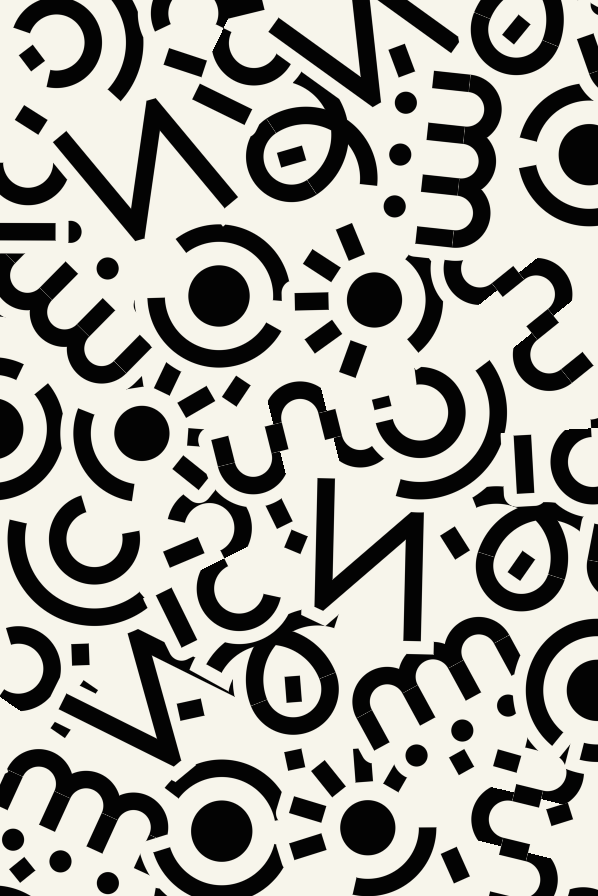
This pattern is drawn by a WebGL 2 fragment shader. Its source:

```glsl
#version 300 es
precision highp float;
// Bold black doodles on cream: arches, waves, zigzags, eyes, loops and dashes.

uniform vec2 u_resolution;
out vec4 fragColor;

const vec3 PAPER = vec3(0.97, 0.96, 0.92);
const vec3 INK = vec3(0.01);
const float CELLS_ACROSS = 3.9;         // motif units over the canvas width
const vec2 PITCH = vec2(0.97, 0.87);    // spacing of the motifs
const float JITTER = 0.1;
const float PEN = 0.057;                // half the stroke width
const float GAP = 0.085;                // clear space around each motif
const float DASH_PITCH = 0.35;
const float DASH_MAX = 0.13;            // half the longest dash
const float EDGE = 0.7;                 // edge softness in pixels
const float TAU = 6.2831853;

vec2 hash2(vec2 p) {
    vec3 q = fract(p.xyx * vec3(0.1031, 0.1030, 0.0973));
    q += dot(q, q.yzx + 33.33);
    return fract((q.xx + q.yz) * q.zy);
}

vec2 turn(vec2 p, float a) {
    float c = cos(a), s = sin(a);
    return vec2(c * p.x - s * p.y, s * p.x + c * p.y);
}

float box(vec2 p, vec2 halfSize) {
    vec2 d = abs(p) - halfSize;
    return length(max(d, 0.0)) + min(max(d.x, d.y), 0.0);
}

float disc(vec2 p, float r) { return length(p) - r; }

// Square-ended arc; "middle" is its clockwise angle from straight up.
float arc(vec2 p, float r, float middle, float spread) {
    p = turn(p, middle);
    p.x = abs(p.x);
    return max(abs(length(p) - r) - PEN, p.x * cos(spread) - p.y * sin(spread));
}

// Three joined arches; "side" of -1 flips the outer two into a wave.
float arches(vec2 p, float r, float leg, float side) {
    float i = clamp(round(p.x / (2.0 * r)), -1.0, 1.0);
    vec2 q = vec2(p.x - 2.0 * r * i, i == 0.0 ? p.y : p.y * side);
    float bow = arc(q - vec2(0.0, 0.5 * leg), r, 0.0, TAU / 4.0);
    float legs = box(vec2(abs(q.x) - r, q.y), vec2(PEN, 0.5 * leg));
    float dots = side > 0.0 ? disc(q + vec2(0.0, 0.28), 0.072) : 1.0;
    return min(min(bow, legs), dots);
}

float zigzag(vec2 p) {
    const vec2 peak = vec2(0.16, 0.36);
    if (p.x < 0.0) p = -p;
    float slope = peak.y / peak.x;
    float d = abs(p.y - peak.y + slope * abs(p.x - peak.x));
    d = d / length(vec2(1.0, slope)) - PEN;
    float end = dot(p - peak * vec2(3.0, -1.0), normalize(vec2(1.0, -slope)));
    return max(max(d, end), p.y - peak.y - 0.07);
}

float eye(vec2 p) {
    float lids = min(arc(p, 0.41, 0.0, 1.3), arc(p, 0.41, 3.4, 1.15));
    return min(disc(p, 0.2), lids);
}

float smile(vec2 p) {
    p.y -= 0.17;
    float mouth = arc(p, 0.51, TAU / 2.0, 1.25);
    return min(mouth, arc(p, 0.24, TAU / 2.0, 2.3));
}

float ribbonLoop(vec2 p) {
    const float small = 0.24, large = 0.41;
    vec2 hub = vec2(small - large, 0.0);
    float arms = min(arc(p - hub, large, 0.44, 1.13),
                     arc(vec2(-p.x, p.y) - hub, large, 0.44, 1.13));
    float bowl = arc(p, small, TAU / 2.0, TAU / 4.0);
    return min(min(arms, bowl), box(turn(p, 0.3), vec2(0.05, 0.085)));
}

float sun(vec2 p) {
    const float step = 0.6;
    float k = clamp(round(atan(p.x, p.y) / step), -2.0, 2.0);
    float rays = box(turn(p, k * step) - vec2(0.0, 0.41), vec2(PEN, 0.11));
    return min(min(disc(p, 0.18), rays), arc(p, 0.39, TAU / 2.0, 0.9));
}

float snake(vec2 p) {
    if (p.y < 0.0) p = -p;
    float bend = arc(p - vec2(0.0, 0.22), 0.22, 1.12, 2.02);
    return min(bend, box(p - vec2(0.45, 0.21), vec2(PEN, 0.19)));
}

float motif(vec2 p, float kind) {
    if (kind < 0.5) return arches(p, 0.17, 0.24, 1.0);
    if (kind < 1.5) return arches(p, 0.18, 0.18, -1.0);
    if (kind < 2.5) return zigzag(p);
    if (kind < 3.5) return eye(p);
    if (kind < 4.5) return smile(p);
    if (kind < 5.5) return ribbonLoop(p);
    if (kind < 6.5) return sun(p);
    return snake(p);
}

// Motifs in staggered rows; each one clears a gap in those before it.
float motifs(vec2 p) {
    float d = 1.0;
    for (int j = -1; j <= 1; j++) for (int i = -1; i <= 1; i++) {
        float row = floor(p.y / PITCH.y) + float(j);
        float shift = 0.5 * mod(row, 2.0);
        vec2 cell = vec2(floor(p.x / PITCH.x - shift) + float(i), row);
        vec2 center = (cell + vec2(0.5 + shift, 0.5)) * PITCH;
        center += JITTER * (hash2(cell + 17.0) - 0.5);
        float kind = mod(3.0 * cell.x + 2.0 * cell.y + 8.0, 8.0);
        float m = motif(turn(p - center, TAU * hash2(cell + 41.0).x), kind);
        d = min(max(d, GAP - m), m);
    }
    return d;
}

// Short dashes sized to the room left between the motifs.
float dashes(vec2 p) {
    float d = 1.0;
    for (int j = -1; j <= 1; j++) for (int i = -1; i <= 1; i++) {
        vec2 cell = floor(p / DASH_PITCH) + vec2(i, j);
        vec2 rnd = hash2(cell + 73.0);
        vec2 q = p - (cell + 0.5 + 0.24 * (rnd - 0.5)) * DASH_PITCH;
        if (length(q) > DASH_MAX + PEN) continue;
        float reach = min(motifs(p - q) - 0.8 * GAP, DASH_MAX);
        if (reach > PEN) d = min(d, box(turn(q, TAU * rnd.x), vec2(PEN, reach)));
    }
    return d;
}

void main() {
    float pixel = CELLS_ACROSS / u_resolution.x;
    vec2 p = gl_FragCoord.xy * pixel;
    float d = min(motifs(p), dashes(p));
    fragColor = vec4(mix(INK, PAPER, smoothstep(-EDGE, EDGE, d / pixel)), 1.0);
}
```
